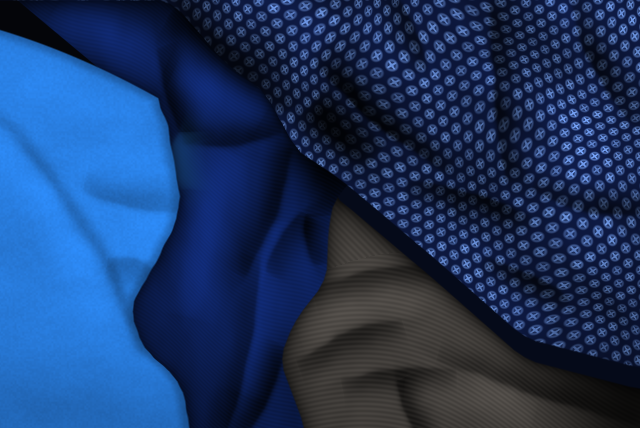
A WebGL 2 fragment shader for this texture:

```glsl
#version 300 es
precision highp float;
// Heap of folded cloth: bright jersey, navy knit, printed cotton and grey corduroy.
#define JERSEY vec3(.165, .51, .91)
#define KNIT vec3(.05, .13, .36)
#define COTTON vec3(.045, .085, .22)
#define MOTIF vec3(.37, .51, .77)
#define CORD vec3(.285, .27, .255)
#define SHADOW vec3(.015, .018, .035)
#define MOTIF_PITCH .032
#define RIB_FREQ 560.
#define KNIT_FREQ 700.

uniform vec2 u_resolution;
out vec4 fragColor;
vec2 p;     // canvas position, height 1
vec2 bent;  // position warped for the folds
float px;   // edge softness

float hash(vec2 v) { return fract(sin(dot(v, vec2(127.1, 311.7))) * 43758.5); }

float noise(vec2 v) {
  vec2 i = floor(v), f = fract(v), e = vec2(1, 0);
  f = f * f * (3. - 2. * f);
  return mix(mix(hash(i), hash(i + e), f.x), mix(hash(i + e.yx), hash(i + e.xx), f.x), f.y);
}

// Layered noise centred on zero
float rumple(vec2 v) {
  float sum = -.47, amp = .5;
  for (int i = 0; i < 4; i++) { sum += amp * noise(v); v = v * 2.03 + 7.1; amp *= .5; }
  return sum;
}

// Rounded outline through eight keys
float polyline(float k[8], float v[8], float t) {
  float s = v[0];
  for (int i = 0; i < 7; i++)
    s += (v[i + 1] - v[i]) * clamp((t - k[i]) / (k[i + 1] - k[i]), 0., 1.);
  return s;
}
float outline(float k[8], float v[8], float t) {
  float r = .025;
  return (polyline(k, v, t - r) + polyline(k, v, t) + polyline(k, v, t + r)) / 3.;
}

// Tapered stroke from a to b, bowed to its left; the right flank fades slower
float stroke(vec2 a, vec2 b, float bow, float w, float flank) {
  vec2 d = b - a, n = vec2(-d.y, d.x) / length(d);
  float h = clamp(dot(bent - a, d) / dot(d, d), 0., 1.), arch = 4. * h * (1. - h);
  vec2 q = bent - a - d * h - n * bow * arch;
  w *= mix(flank, 1., smoothstep(-w, w, dot(q, n)));
  return exp(-dot(q, q) / (w * w)) * (.2 + .8 * sqrt(arch));
}
float ridge(float ax, float ay, float bx, float by) { return stroke(vec2(ax, ay), vec2(bx, by), .02, .055, 1.); }
float crease(float ax, float ay, float bx, float by) { return stroke(vec2(ax, ay), vec2(bx, by), .015, .012, 3.5); }

float cover(float d) { return smoothstep(-px, px, d); }
float shade(float d, float amount, float falloff) { return 1. - amount * exp(-max(-d, 0.) * falloff); }

vec3 corduroy() {
  float wave = .1 * sin(p.x * 5. - 3.2);
  float across = mix(p.y + .25 * p.x - wave, .7 * (p.x + p.y), step(.31, p.y - wave));
  float light = .9 + .4 * rumple(p * 5.) + .08 * sin(across * RIB_FREQ);
  light += .22 * (ridge(.7, .24, 1.08, .34) + ridge(.95, .1, 1.25, .02));
  light -= .5 * (crease(.74, .32, 1.05, .38) + crease(.7, .16, .95, .25)
    + crease(.8, .11, 1.07, .13) + crease(1.5, .02, 1.03, .17) + crease(1., -.04, .94, .12));
  return CORD * max(light, .1) * (1. - .75 * smoothstep(1.2, 1.5, p.x));
}

vec3 cotton() {
  // Staggered wheels on warped cloth
  vec2 g = p + .06 * vec2(noise(p * 5.), noise(p * 5. + 9.));
  g = mat2(.82, -.57, .57, .82) * g / MOTIF_PITCH;
  g.x += .5 * mod(floor(g.y), 2.);
  vec2 c = fract(g) - .5;
  float r = length(c), aa = 1.3 * px / MOTIF_PITCH;
  float gap = smoothstep(aa, -aa, abs(r - .19) - .08) * smoothstep(.02, .09, min(abs(c.x), abs(c.y)));
  float wheel = smoothstep(aa, -aa, r - .35) * (1. - .85 * gap);
  vec3 col = mix(COTTON, MOTIF, wheel * (.7 + .3 * hash(floor(g))));
  float light = .95 + 1.1 * rumple(vec2(p.x + p.y, p.x - p.y) * vec2(6, 2.5) + 3.);
  light += .25 * (ridge(.68, .76, .77, .97) + ridge(.85, .88, 1.2, .62)
    + ridge(1.27, .78, 1.42, .64) + ridge(.84, .55, 1.3, .22));
  light -= .7 * (stroke(vec2(.4, 1.05), vec2(.67, .73), 0., .08, 1.)
    + stroke(vec2(.88, .64), vec2(.73, .76), .01, .055, 1.));
  light -= .6 * (crease(1.05, .6, .74, .86) + crease(.91, 1.03, .99, .83)
    + crease(1.2, .58, 1.16, 1.) + crease(1.5, .7, 1.33, 1.02) + crease(.95, .57, 1.25, .49)
    + crease(1.5, .5, 1.25, .57) + crease(1.13, .4, 1.33, .29));
  return col * clamp(light, .12, 1.3);
}

vec3 knit() {
  float light = .85 + .7 * rumple(p * vec2(8, 3));
  light += .05 * sin((p.x * .6 + p.y + .03 * sin(p.x * 14.)) * KNIT_FREQ);
  light += .4 * (ridge(.12, .98, .38, .84) + ridge(.4, .83, .62, .72)
    + ridge(.44, .26, .55, .64) + ridge(.58, .08, .67, .48));
  light -= .7 * (ridge(.4, .97, .62, .83) + ridge(.73, .66, .77, .5));
  light -= .6 * (crease(.45, .66, .37, .89) + crease(.67, .69, .43, .67)
    + crease(.69, .66, .57, .36) + crease(.61, .4, .51, -.02)
    + crease(.64, .36, .72, .5) + crease(.75, .38, .73, .5) + crease(.67, .2, .55, -.02));
  return KNIT * max(light, .15);
}

vec3 jersey() {
  float light = .98 + .25 * rumple(p * vec2(4, 7)) + .06 * (noise(p * 220.) - .5);
  light += .07 * (ridge(0., .66, .25, .25) + ridge(.05, .82, .33, .68));
  light -= .22 * (stroke(vec2(-.03, .75), vec2(.34, .18), .045, .02, .9)
    + crease(.43, .51, .2, .57) + crease(.25, .39, .38, .36));
  return JERSEY * light * (.84 + .16 * smoothstep(0., .3, p.y));
}

void main() {
  p = gl_FragCoord.xy / u_resolution * vec2(1.5, 1);
  px = 1.2 / u_resolution.y;
  bent = p + .035 * vec2(rumple(p * 6.), rumple(p * 6. + 5.));
  // Signed cover of each cloth, positive inside
  float cottonIn = p.y - outline(float[8](.4, .53, .635, .68, .8, 1.02, 1.23, 1.5),
    float[8](1., .85, .775, .66, .58, .395, .21, .14), p.x);
  float hemIn = cottonIn + .05 * smoothstep(.76, .8, p.x);
  float knitIn = outline(float[8](0., .16, .25, .345, .47, .54, .6, 1.),
    float[8](.715, .655, .69, .765, .77, .785, .85, .9), p.y) - p.x;
  float jerseyIn = outline(float[8](0., .11, .19, .28, .43, .51, .68, .775),
    float[8](.445, .425, .335, .31, .39, .42, .405, .36), bent.y) - bent.x;
  jerseyIn = min(jerseyIn, .93 - p.x * (.3 + .35 * p.x) - p.y);
  float strapIn = p.x - .04 - 1.2 * min(1. - p.y, .17);

  // Stack from back to front, each cloth shading the one beneath
  vec3 col = corduroy() * shade(knitIn, .55, 40.) * shade(hemIn, .65, 35.);
  vec3 navy = mix(knit(), JERSEY * .65, .7 * crease(.43, .55, .43, .69));
  navy *= shade(cottonIn, .7, 25.) * shade(jerseyIn, .5, 45.);
  navy = mix(SHADOW, navy, cover(strapIn));
  col = mix(col, COTTON * .45, cover(hemIn));
  col = mix(col, navy, cover(knitIn));
  col = mix(col, cotton(), cover(cottonIn));
  col = mix(col, jersey() * (.75 + .25 * smoothstep(0., .03, jerseyIn)), cover(jerseyIn));
  fragColor = vec4(col, 1);
}
```
